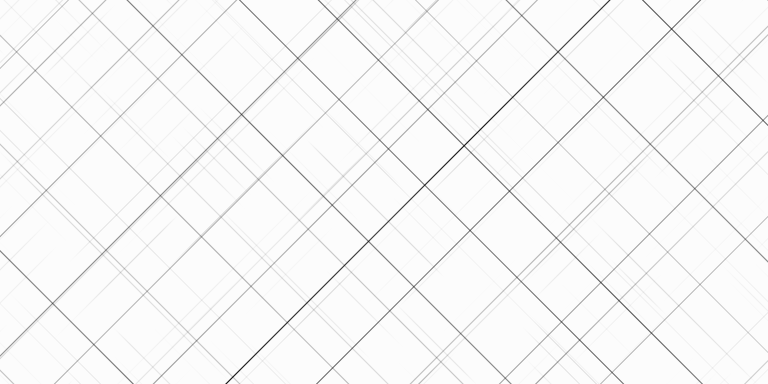
Write a WebGL 1 fragment shader that draws this background.

```glsl
precision highp float;
// Draws a sparse diagonal lattice of hairlines on near-white paper.
// Each direction is cut into strips holding one jittered line of random ink;
// layers of full lines, paler companions and fading streaks are multiplied.

uniform vec2 u_resolution;

float hash(vec2 p) {
  vec3 q = fract(p.xyx * vec3(0.1031, 0.1030, 0.0973));
  q += dot(q, q.yzx + 33.33);
  return fract((q.x + q.y) * q.z);
}

// Smooth one-dimensional noise, with a separate track per line.
float trackNoise(float t, float track) {
  float i = floor(t);
  float f = fract(t);
  f = f * f * (3.0 - 2.0 * f);
  return mix(hash(vec2(i, track)), hash(vec2(i + 1.0, track)), f);
}

// Exact overlap of a pixel-wide box with a thin stroke.
float hairline(float offset, float width, float pixel) {
  float right = min(offset + 0.5 * pixel, 0.5 * width);
  float left = max(offset - 0.5 * pixel, -0.5 * width);
  return max(right - left, 0.0) / pixel;
}

// p.x runs across the lines and p.y along them; fade blends in broken streaks.
float lineLayer(vec2 p, float spacing, float seed, vec2 inkRange, float fade, float pixel) {
  float strip = floor(p.x / spacing);
  float center = (strip + mix(0.1, 0.9, hash(vec2(strip + 57.0, seed)))) * spacing;
  float pick = hash(vec2(strip + 91.0, seed + 17.0));
  float ink = mix(inkRange.x, inkRange.y, pick * pick);

  float track = strip + 40.0 + seed * 7.0;
  float wear = mix(0.75, 1.0, trackNoise(p.y * 3.0 + 20.0, track));
  float streak = smoothstep(0.42, 0.85, trackNoise(p.y * 4.0 + 70.0, track + 11.0));
  return hairline(p.x - center, 0.0029, pixel) * ink * wear * mix(1.0, streak, fade);
}

// Light left by all layers of one direction.
float lattice(vec2 p, float seed, float pixel) {
  float light = 1.0 - lineLayer(p, 0.18, seed, vec2(0.2, 0.98), 0.0, pixel);
  light *= 1.0 - lineLayer(p, 0.29, seed + 3.0, vec2(0.08, 0.42), 0.6, pixel);
  light *= 1.0 - lineLayer(p, 0.057, seed + 6.0, vec2(0.03, 0.16), 1.0, pixel);
  return light;
}

void main() {
  vec2 uv = gl_FragCoord.xy / u_resolution.y;
  float pixel = 1.0 / u_resolution.y;

  // Rotate by 45 degrees so that the axes follow the two line directions.
  vec2 diagonal = vec2(uv.x + uv.y, uv.x - uv.y) * 0.70711;
  float light = lattice(diagonal, 5.0, pixel) * lattice(diagonal.yx, 23.0, pixel);

  gl_FragColor = vec4(vec3(0.99 * light), 1.0);
}
```
